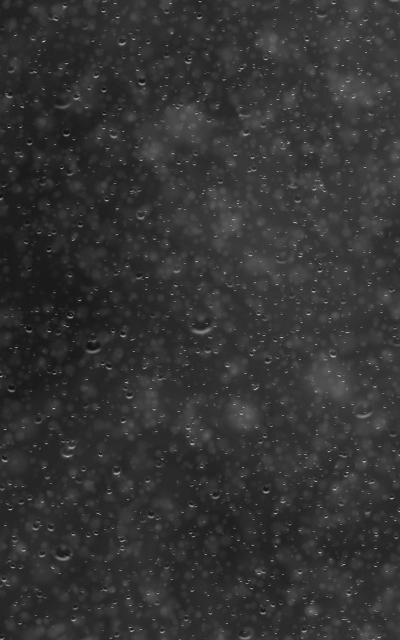
A WebGL 1 fragment shader for this texture:

```glsl
precision highp float;
// Grey gel full of suspended air bubbles, some sharp and some out of focus.
uniform vec2 u_resolution;

vec3 hash3(vec2 cell) {
  vec3 h = fract(cell.xyx * vec3(0.1031, 0.1030, 0.0973));
  h += dot(h, h.yxz + 33.33);
  return fract((h.xxy + h.yzz) * h.zyx);
}

// Layered, warped sines: uneven murk of the gel.
float murk(vec2 p) {
  float sum = 0.0, amp = 1.0;
  vec2 q = p * 5.0 + vec2(1.7, 0.4);
  for (int i = 0; i < 5; i++) {
    q += 0.6 * sin(q.yx * 1.3 + float(i) * 2.1);
    sum += amp * sin(q.x) * sin(q.y);
    q = mat2(0.8, 0.6, -0.6, 0.8) * q * 1.75 + 3.1;
    amp *= 0.72;
  }
  return sum;
}

// Out-of-focus bubbles: soft discs scattered one per cell.
float softDiscs(vec2 p, float scale, float share, float seed) {
  vec2 q = p * scale + seed * 17.0, cell = floor(q);
  float glow = 0.0;
  for (int j = -1; j <= 1; j++) {
    for (int i = -1; i <= 1; i++) {
      vec2 c = cell + vec2(i, j);
      vec3 place = hash3(c), kind = hash3(c + 71.3);
      float radius = mix(0.22, 0.5, kind.y);
      float dist = length(q - c - place.xy) / radius;
      float disc = 1.0 - smoothstep(0.35, 1.3, dist);
      glow += step(kind.x, share) * disc * (0.3 + place.z);
    }
  }
  return glow;
}

// Focused bubbles: dark core, faint rim, bright lower crescent and upper glint.
float bubbles(vec2 p, float scale, float share, vec2 sizes, float flatness, float seed) {
  vec2 q = p * scale + seed * 17.0, cell = floor(q);
  float light = 0.0;
  for (int j = -1; j <= 1; j++) {
    for (int i = -1; i <= 1; i++) {
      vec2 c = cell + vec2(i, j);
      vec3 place = hash3(c), kind = hash3(c + 39.7);
      float radius = mix(sizes.x, sizes.y, kind.y * kind.y);
      vec2 n = (q - c - place.xy) / radius;
      n.y = n.y * flatness + n.x * (kind.z - 0.5) * 0.5;
      float dist = length(n);
      float soft = scale / (u_resolution.x * radius);
      float disc = 1.0 - smoothstep(0.9 - soft, 0.9 + soft, dist);
      float rimOffset = (dist - 0.82) / (0.16 + 0.35 * soft);
      float rim = exp(-rimOffset * rimOffset);
      float crescent = rim * smoothstep(0.35, 1.0, -n.y / max(dist, 0.01));
      vec2 toGlint = n - vec2(0.1, 0.5);
      float glint = exp(-dot(toGlint, toGlint) * 14.0);
      float shine = 0.07 * rim + 0.36 * crescent + 0.13 * glint - 0.055 * disc;
      light += step(kind.x, share) * shine * (0.3 + 0.9 * place.z);
    }
  }
  return light;
}

// Broad soft spot used for the uneven lighting.
float pool(vec2 p, vec2 center, vec2 size) {
  vec2 d = (p - center) / size;
  return exp(-dot(d, d));
}

void main() {
  vec2 p = gl_FragCoord.xy / u_resolution.x;
  float right = smoothstep(0.0, 0.75, p.x);

  // Lighting: dim upper left, pale upper right, dim lower right corner.
  float tone = 0.152 + 0.032 * right + 0.024 * murk(p);
  tone -= 0.05 * pool(p, vec2(0.1, 1.15), vec2(0.3, 0.42));
  tone += 0.035 * pool(p, vec2(0.85, 1.3), vec2(0.4, 0.45));
  tone -= 0.03 * pool(p, vec2(0.85, 0.15), vec2(0.28, 0.2));

  // Blurred depths, from wide haze to fine froth.
  tone += 0.085 * softDiscs(p * vec2(0.9, 1.1), 8.0, 0.14, 1.0);
  tone += 0.05 * softDiscs(p, 15.0, 0.6, 2.0);
  tone += 0.055 * softDiscs(p, 27.0, 0.6, 3.0);
  tone += 0.045 * softDiscs(p, 48.0, 0.55, 4.0);
  tone = max(tone, 0.105 + 0.2 * (tone - 0.105));

  // Sharp bubbles, larger at left and finer at right.
  tone += 0.75 * bubbles(p, 5.0, 0.3, vec2(0.08, 0.18), 1.3, 5.0);
  tone += bubbles(p, 16.0, mix(0.5, 0.2, right), vec2(0.12, 0.2), 1.0, 6.0);
  tone += 1.1 * bubbles(p, 30.0, 0.33, vec2(0.13, 0.21), 1.05, 7.0);
  tone += 0.9 * bubbles(p, 50.0, mix(0.12, 0.36, right), vec2(0.15, 0.23), 1.1, 8.0);

  // Fine grain.
  tone += 0.012 * (hash3(floor(p * 320.0)).x - 0.5);
  gl_FragColor = vec4(vec3(clamp(tone, 0.07, 0.85)), 1.0);
}
```
